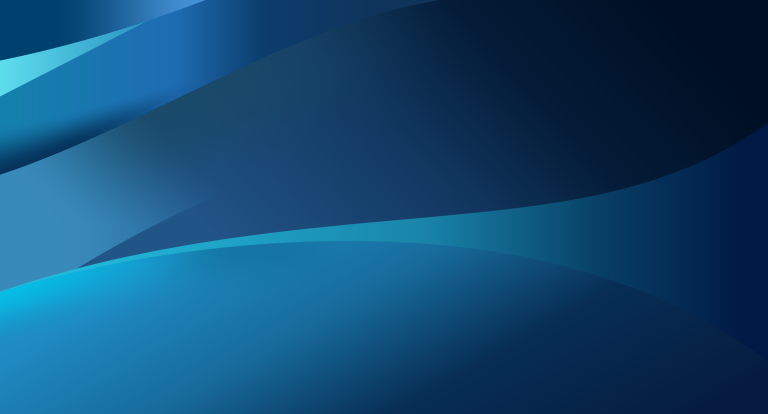
Write a Shadertoy shader that draws this background.

```glsl
// Overlapping blue and cyan waves sweeping across a dark navy panel.
// Each wave is bounded by a polynomial height curve; the layers are painted
// back to front with multi-stop gradients, soft glows and shadows.

// Panel, from its left side to the dark upper right
const vec3 PANEL_BLUE  = vec3(0.13, 0.33, 0.53);
const vec3 PANEL_MID   = vec3(0.07, 0.22, 0.38);
const vec3 PANEL_NAVY  = vec3(0.015, 0.11, 0.22);
const vec3 PANEL_NIGHT = vec3(0.0, 0.06, 0.14);
const vec3 PANEL_TEAL  = vec3(0.10, 0.29, 0.40);
const vec3 HAZE        = vec3(0.22, 0.54, 0.73);

// Upper band, its highlight and the corner above
const vec3 BAND_TEAL    = vec3(0.08, 0.50, 0.68);
const vec3 BAND_BLUE    = vec3(0.12, 0.42, 0.70);
const vec3 BAND_DEEP    = vec3(0.05, 0.24, 0.43);
const vec3 BAND_END     = vec3(0.06, 0.20, 0.35);
const vec3 BAND_SHADOW  = vec3(0.02, 0.20, 0.36);
const vec3 SLIVER_LIGHT = vec3(0.37, 0.87, 0.93);
const vec3 SLIVER_TEAL  = vec3(0.16, 0.56, 0.75);
const vec3 CORNER_DARK  = vec3(0.0, 0.25, 0.43);
const vec3 CORNER_LIGHT = vec3(0.27, 0.57, 0.84);

// Cyan ribbon that widens to the right
const vec3 RIBBON_CYAN = vec3(0.13, 0.72, 0.85);
const vec3 RIBBON_TEAL = vec3(0.10, 0.52, 0.67);
const vec3 RIBBON_BLUE = vec3(0.03, 0.25, 0.40);
const vec3 RIBBON_NAVY = vec3(0.0, 0.10, 0.27);

// Lower wave
const vec3 WAVE_BRIGHT = vec3(0.12, 0.54, 0.76);
const vec3 WAVE_BLUE   = vec3(0.09, 0.42, 0.61);
const vec3 WAVE_DEEP   = vec3(0.03, 0.18, 0.33);
const vec3 WAVE_NAVY   = vec3(0.02, 0.11, 0.25);
const vec3 WAVE_GLOW   = vec3(0.02, 0.74, 0.90);
const vec3 WAVE_SHADE  = vec3(0.06, 0.42, 0.58);

const float GLOW_DEPTH = 0.075;

// Heights of the boundary curves at x, as fractions of the canvas
float cornerEdge(float x) { return 0.854 + x * (0.38 + 0.62 * x); }
float sliverEdge(float x) { return 0.767 + 0.95 * x; }
float hazeEdge(float x)   { return 0.23 + x * (1.3 - 0.88 * x); }
float waveEdge(float x) {
    return 0.2937 + x * (0.5806 + x * (-0.8584 + x * (0.6426 - 0.53 * x)));
}
float bandEdge(float x) {
    x = min(x, 0.6);
    return 0.578 + x * (0.613 + x * (1.206 - 1.729 * x));
}
float ribbonEdge(float x) {
    float x2 = x * x;
    return waveEdge(x) + 0.002 + 0.055 * x + x2 * x2 * (0.245 + 0.273 * x2);
}

// Antialiased coverage of the side where d is positive
float cover(float d) {
    float w = 0.75 / iResolution.y;
    return smoothstep(-w, w, d);
}

// Position of t between a and b, clamped
float span(float a, float b, float t) { return clamp((t - a) / (b - a), 0.0, 1.0); }

// Four-colour gradient with its stops in s
vec3 ramp(float t, vec4 s, vec3 a, vec3 b, vec3 c, vec3 d) {
    vec3 col = mix(a, b, span(s.x, s.y, t));
    col = mix(col, c, span(s.y, s.z, t));
    return mix(col, d, span(s.z, s.w, t));
}

vec3 panelColor(vec2 p) {
    float t = p.x + 0.5 * (p.y - 0.5);
    vec3 col = ramp(t, vec4(0.24, 0.6, 0.83, 1.1),
                    PANEL_BLUE, PANEL_MID, PANEL_NAVY, PANEL_NIGHT);
    float above = p.y - hazeEdge(p.x);
    float teal = smoothstep(0.0, 0.25, above) * (1.0 - smoothstep(0.25, 0.6, p.x));
    col = mix(col, PANEL_TEAL, 0.8 * teal);
    float haze = 1.0 - smoothstep(0.08, 0.34, p.x + 0.5 * max(p.y - 0.45, 0.0));
    return mix(col, HAZE, haze * cover(above));
}

vec3 bandColor(vec2 p) {
    vec3 col = ramp(p.x, vec4(0.02, 0.23, 0.34, 0.5),
                    BAND_TEAL, BAND_BLUE, BAND_DEEP, BAND_END);
    float reach = mix(0.12, 0.02, span(0.0, 0.3, p.x));
    float shadow = 1.0 - smoothstep(0.0, reach, p.y - bandEdge(p.x));
    return mix(col, BAND_SHADOW, shadow * (1.0 - smoothstep(0.08, 0.28, p.x)));
}

vec3 waveColor(vec2 p) {
    vec3 col = ramp(p.x - 0.94 * p.y, vec4(-0.12, 0.2, 0.51, 0.9),
                    WAVE_BRIGHT, WAVE_BLUE, WAVE_DEEP, WAVE_NAVY);
    float depth = max(waveEdge(p.x) - p.y, 0.0) / GLOW_DEPTH;
    float falloff = exp(-depth * depth);
    float shade = smoothstep(0.15, 0.3, p.x) * (1.0 - smoothstep(0.34, 0.48, p.x));
    col = mix(col, WAVE_SHADE, 0.6 * shade * falloff);
    return mix(col, WAVE_GLOW, falloff * (1.0 - smoothstep(0.0, 0.32, p.x)));
}

void mainImage(out vec4 fragColor, in vec2 fragCoord) {
    vec2 p = fragCoord / iResolution.xy;
    vec3 col = panelColor(p);

    // Upper band, highlight sliver and corner
    col = mix(col, bandColor(p), cover(p.y - bandEdge(p.x)));
    vec3 sliver = mix(SLIVER_LIGHT, SLIVER_TEAL, span(0.0, 0.2, p.x));
    float belowCorner = cover(cornerEdge(p.x) - p.y);
    col = mix(col, sliver, cover(p.y - sliverEdge(p.x)) * belowCorner);
    vec3 corner = mix(CORNER_DARK, CORNER_LIGHT, smoothstep(0.06, 0.27, p.x));
    col = mix(col, corner, 1.0 - belowCorner);

    // Ribbon, then the wave in front of it
    vec3 ribbon = ramp(p.x, vec4(0.12, 0.55, 0.78, 0.97),
                       RIBBON_CYAN, RIBBON_TEAL, RIBBON_BLUE, RIBBON_NAVY);
    col = mix(col, ribbon, cover(ribbonEdge(p.x) - p.y));
    col = mix(col, waveColor(p), cover(waveEdge(p.x) - p.y));
    fragColor = vec4(col, 1.0);
}
```
